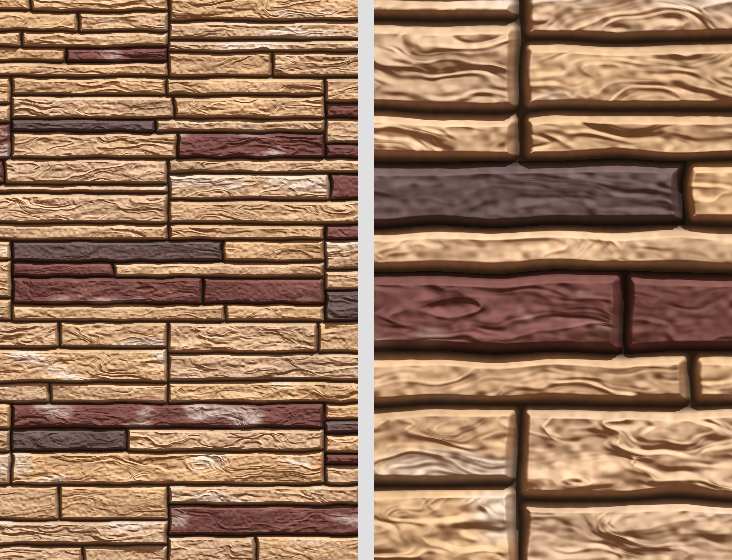
Left: the whole. Right: its middle third, enlarged.
Write a Shadertoy shader that draws this texture.

```glsl
struct Stone {
    vec2 local;   // offset from the stone centre
    vec2 halfSize;
    float seed;
};

float hash(vec2 p) {
    vec3 q = fract(p.xyx * vec3(0.1031, 0.1030, 0.0973));
    q += dot(q, q.yzx + 33.33);
    return fract((q.x + q.y) * q.z);
}

float noise(vec2 p) {
    vec2 i = floor(p), f = fract(p);
    f = f * f * (3.0 - 2.0 * f);
    vec2 e = vec2(0.0, 1.0);
    return mix(mix(hash(i), hash(i + e.yx), f.x),
               mix(hash(i + e.xy), hash(i + e.yy), f.x), f.y);
}

float fbm(vec2 p) {
    float sum = 0.0, gain = 0.5;
    for (int i = 0; i < 4; i++) {
        sum += gain * noise(p);
        p = mat2(1.7, 0.5, -0.5, 1.9) * p + 7.3;
        gain *= 0.5;
    }
    return sum;
}

// Height of a course joint inside a panel, 0 to 1
float joint(float k, float count, vec2 panel) {
    float inner = step(0.5, k) * step(k, count - 0.5);
    float shift = 0.6 * (hash(panel * 5.0 + vec2(k, 60.0)) - 0.5);
    return (k + inner * shift) / count;
}

// Panels in half-offset bond, each cut into courses and then stones
Stone stoneAt(vec2 p) {
    vec2 size = vec2(0.56, 0.1457);
    vec2 q = (p - vec2(0.02, 0.134)) / size;
    float band = floor(q.y);
    q.x += 0.5 * mod(band, 2.0);
    vec2 panel = vec2(floor(q.x), band) + 20.0;
    q = fract(q);

    float count = 3.0 + floor(2.4 * hash(panel + 3.7));
    float row = floor(q.y * count);
    if (q.y < joint(row, count, panel)) row -= 1.0;
    else if (q.y >= joint(row + 1.0, count, panel)) row += 1.0;

    vec2 id = vec2(panel.x * 16.0 + row * 2.0, panel.y);
    float cut = 0.25 + 0.5 * hash(id + 91.0);
    if (hash(id + 43.0) < 0.18) cut = 1.0;
    float side = step(cut, q.x);

    vec2 lo = vec2(side * cut, joint(row, count, panel));
    vec2 hi = vec2(mix(cut, 1.0, side), joint(row + 1.0, count, panel));
    return Stone((q - 0.5 * (lo + hi)) * size, 0.5 * (hi - lo) * size,
                 hash(id + vec2(side, 17.0)));
}

vec2 roughen(vec2 p) {
    return p + 0.004 * (vec2(noise(p * 45.0), noise(p * vec2(28.0, 50.0) + 9.0)) - 0.5);
}

// Distance inward from the rounded stone outline
float inset(Stone s) {
    vec2 d = abs(s.local) - s.halfSize + 0.0055;
    return 0.0045 - length(max(d, 0.0)) - min(max(d.x, d.y), 0.0);
}

// Split-face relief: broad facets, layered ledges and fine grain
float relief(vec2 p) {
    Stone s = stoneAt(roughen(p));
    vec2 q = p + s.seed * vec2(37.0, 53.0);
    float facets = fbm(q * vec2(13.0, 30.0));
    float ledge = 1.0 - abs(2.0 * fbm(q * vec2(9.0, 48.0) + 4.0 * facets) - 1.0);
    float rugged = mix(0.35, 1.0, fract(s.seed * 7.0));
    float h = 0.006 + 0.011 * fract(s.seed * 23.0)
            + rugged * (0.019 * facets + 0.011 * ledge)
            + 0.0018 * noise(q * 190.0);
    return h * smoothstep(-0.001, 0.006, inset(s));
}

vec3 stoneColor(Stone s, vec2 p) {
    float kind = fract(s.seed * 61.0);
    vec3 sand = mix(vec3(0.97, 0.78, 0.57), vec3(0.93, 0.78, 0.63), fract(s.seed * 31.0));
    vec3 color = sand;
    if (kind < 0.10) color = vec3(0.55, 0.36, 0.33);
    else if (kind < 0.18) color = vec3(0.49, 0.40, 0.39);
    float stain = fbm(p * vec2(12.0, 24.0) + s.seed * 80.0);
    color *= 0.86 + 0.28 * stain;
    // Pale mineral bloom on some faces
    float bloom = smoothstep(0.53, 0.70, stain) * step(0.5, fract(s.seed * 13.0));
    return mix(color, vec3(0.96, 0.91, 0.86), 0.65 * bloom);
}

void mainImage(out vec4 fragColor, in vec2 fragCoord) {
    vec2 p = fragCoord / iResolution.y;
    Stone stone = stoneAt(roughen(p));
    float h = relief(p);
    vec2 e = vec2(0.0018, 0.0);
    vec2 slope = vec2(relief(p + e) - h, relief(p + e.yx) - h) / e.x;

    vec3 sun = normalize(vec3(0.22, 0.80, 0.62));
    float diffuse = max(dot(normalize(vec3(-slope, 1.0)), sun), 0.0);

    // Shadows cast down from overhanging stones
    float shadow = 0.0;
    for (int i = 1; i <= 8; i++) {
        float t = 0.003 * float(i);
        float over = relief(p + t * normalize(sun.xy)) - h - t * 0.75;
        shadow = max(shadow, smoothstep(0.0, 0.0035, over));
    }

    vec3 light = vec3(0.43, 0.33, 0.26)
               + vec3(0.68, 0.79, 0.88) * diffuse * (1.0 - 0.9 * shadow);
    float crevice = mix(0.38, 1.0, smoothstep(-0.001, 0.004, inset(stone)));
    float grain = 0.94 + 0.12 * noise(p * 260.0);
    fragColor = vec4(stoneColor(stone, p) * light * crevice * grain, 1.0);
}
```
